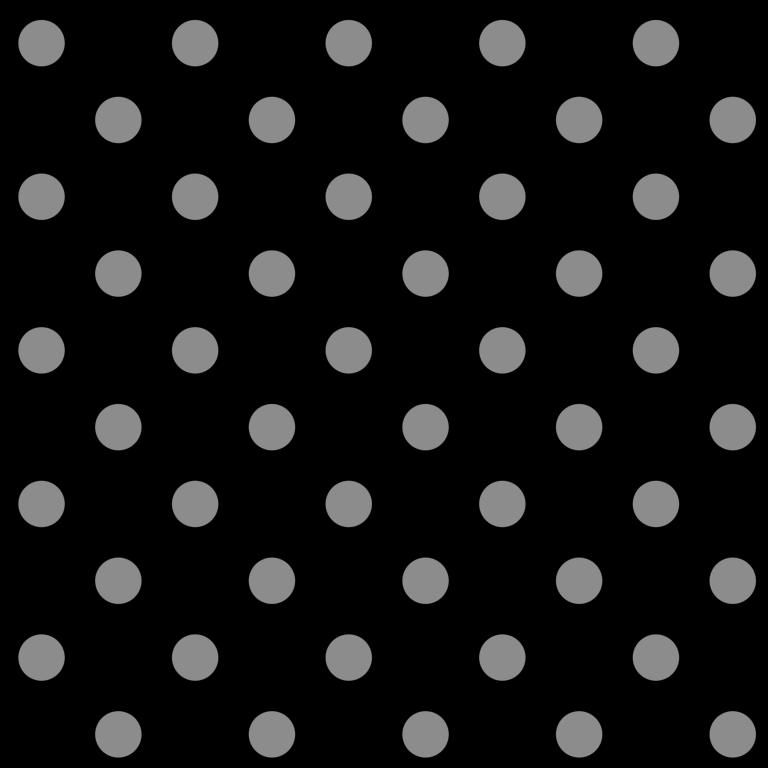
Write a three.js fragment shader that draws this pattern.

```glsl
varying vec2 vUv;

const float REPEATS = 5.0;                      // tiles across and up
const vec2 DOT_CENTER = vec2(0.2705, 0.7190);   // first dot, in tile units
const float DOT_RADIUS = 0.151;                 // in tile units
const float EDGE_SOFTNESS = 0.005;              // half width of the edge, in tile units
const vec3 BACKGROUND = vec3(0.0);
const vec3 DOT_COLOR = vec3(0.55);

// Signed distance to the nearest dot of a square grid with unit spacing
float dotGrid(vec2 p, vec2 center) {
  vec2 local = fract(p - center + 0.5) - 0.5;
  return length(local) - DOT_RADIUS;
}

void main() {
  vec2 p = vUv * REPEATS;

  // Two grids, half a tile apart, form the staggered rows
  float dist = min(dotGrid(p, DOT_CENTER), dotGrid(p, DOT_CENTER + 0.5));

  float coverage = 1.0 - smoothstep(-EDGE_SOFTNESS, EDGE_SOFTNESS, dist);
  gl_FragColor = vec4(mix(BACKGROUND, DOT_COLOR, coverage), 1.0);
}
```
